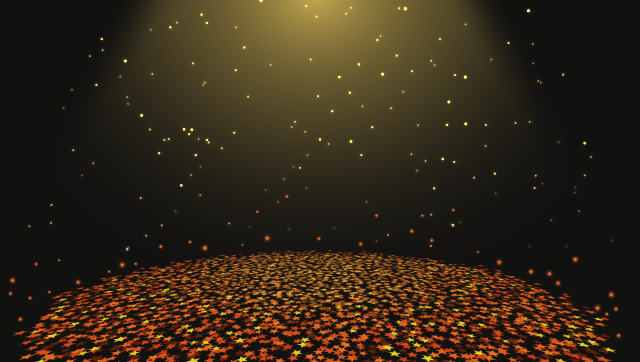
This background is drawn by a Shadertoy shader. Its source:

```glsl
// A golden spotlight falls on a round stage strewn with star confetti.
// The floor is a perspective plane of jittered star cells; the air holds
// hashed sparkles and a ring of soft orange embers around the stage.

const vec2 STAGE_CENTER = vec2(-0.015, 0.04);
const vec2 STAGE_RADII = vec2(0.84, 0.27);
const float HORIZON = 0.5;
const float DEPTH = 0.9;

vec3 hash3(vec2 id) {
    vec3 k = vec3(dot(id, vec2(127.1, 311.7)), dot(id, vec2(269.5, 183.3)), dot(id, vec2(419.2, 371.9)));
    return fract(sin(k) * 43758.5);
}

// Five-pointed star: fold into one arm, then measure to its edge line
float starDistance(vec2 q, float radius, float turn) {
    float arm = 6.28319 / 5.0;
    float angle = mod(atan(q.y, q.x) + turn, arm) - 0.5 * arm;
    vec2 folded = length(q) * vec2(cos(angle), abs(sin(angle)));
    return dot(folded - vec2(radius, 0.0), vec2(0.384, 0.923));
}

// Cone of light, brightest at the top
vec3 spotlight(vec2 p) {
    float reach = length((p - vec2(-0.01, 1.02)) * vec2(0.87, 1.0));
    float glow = 0.72 * exp(-3.1 * reach) * (1.0 - smoothstep(0.3, 0.92, reach));
    float halfWidth = 0.5 + 0.57 * (1.0 - p.y);
    float cone = 1.0 - smoothstep(halfWidth - 0.13, halfWidth + 0.04, abs(p.x + 0.025));
    return vec3(0.067, 0.065, 0.064) + vec3(1.0, 0.85, 0.36) * glow * cone;
}

vec3 starColor(float pick, float shade, float warmth) {
    vec3 color = mix(vec3(0.78, 0.22, 0.07), vec3(0.95, 0.46, 0.13), shade);
    color = mix(color, vec3(0.36, 0.13, 0.05), step(pick, 0.28));
    color = mix(color, vec3(0.9, 0.82, 0.14), step(0.9, pick));
    return mix(color, vec3(1.0, 0.7, 0.23) * (0.55 + 0.5 * shade), 0.75 * warmth);
}

// Two layers of stars lying on the floor plane
vec3 confetti(vec2 p, float pixel, vec3 color) {
    float drop = HORIZON - p.y;
    vec2 ground = vec2(p.x, DEPTH) / drop;
    float blur = 0.7 * pixel / drop;
    for (int layer = 0; layer < 2; layer++) {
        vec2 cell = floor(ground / 0.085 + 0.5 * float(layer));
        for (int k = 0; k < 9; k++) {
            vec2 id = cell + vec2(k % 3 - 1, k / 3 - 1);
            vec3 rnd = hash3(id + 57.0 * float(layer));
            vec3 look = hash3(id + 31.0 + 83.0 * float(layer));
            vec2 center = (id + 0.1 + 0.8 * rnd.xy - 0.5 * float(layer)) * 0.085;

            // Project the star's centre back to test it against the stage
            float centerDrop = DEPTH / center.y;
            vec2 spot = vec2(center.x * centerDrop, HORIZON - centerDrop);
            float rim = length((spot - STAGE_CENTER) / STAGE_RADII);
            float present = step(rim, 1.0 - 0.06 * look.z);

            vec2 lit = (spot - vec2(0.0, 0.23)) / vec2(0.38, 0.1);
            float warmth = exp(-dot(lit, lit));
            float d = starDistance(ground - center, 0.028 + 0.014 * rnd.z, 6.28 * look.x);
            float cover = present * (1.0 - smoothstep(-blur, blur, d));
            color = mix(color, starColor(look.y, look.z, warmth), cover);
        }
    }
    return color;
}

// Small yellow sparkles drifting in the beam
vec3 sparkles(vec2 p, float pixel) {
    vec3 sum = vec3(0.0);
    for (int i = 0; i < 150; i++) {
        vec3 rnd = hash3(vec2(float(i), 7.0));
        float height = 0.31 + 0.69 * rnd.y;
        vec2 pos = vec2((rnd.x - 0.5) * mix(1.75, 1.2, rnd.y), height);
        float radius = mix(0.0014, 0.0022, rnd.y) + 0.0022 * rnd.z * rnd.z;
        float d = length(p - pos);
        float dotMask = 1.0 - smoothstep(radius - 0.5 * pixel, radius + 0.6 * pixel, d);
        vec3 tint = mix(vec3(0.55, 0.5, 0.32), vec3(0.95, 0.82, 0.32), smoothstep(0.0, 0.5, rnd.y));
        sum += tint * (0.45 + 0.55 * rnd.z) * (dotMask + 0.15 * exp(-d * d / 0.00004));
    }
    return sum;
}

// Glowing embers just outside the rim of the stage
vec3 embers(vec2 p) {
    vec3 sum = vec3(0.0);
    for (int i = 0; i < 34; i++) {
        vec3 rnd = hash3(vec2(float(i), 41.0));
        float angle = 3.14159 * (float(i) + rnd.x) / 34.0;
        vec2 rim = STAGE_RADII * vec2(cos(angle), sin(angle));
        vec2 pos = STAGE_CENTER + rim + vec2(0.0, 0.01 + 0.15 * rnd.y * rnd.y);
        float size = 0.003 + 0.004 * rnd.z;
        float d2 = dot(p - pos, p - pos) / (size * size);
        sum += vec3(0.75, 0.3, 0.08) * exp(-d2) + vec3(0.2, 0.15, 0.05) * exp(-4.0 * d2);
    }
    return sum;
}

void mainImage(out vec4 fragColor, in vec2 fragCoord) {
    float pixel = 1.0 / iResolution.y;
    vec2 p = (fragCoord - vec2(0.5 * iResolution.x, 0.0)) * pixel;
    vec3 color = spotlight(p);

    // Extra samples keep the far, flattened stars smooth
    if (p.y < 0.33) {
        vec3 sum = vec3(0.0);
        for (int s = 0; s < 4; s++) {
            vec2 shift = vec2(float(s % 2) - 0.5, float(s) - 1.5) * vec2(0.5, 0.25);
            sum += confetti(p + shift * pixel, pixel, color);
        }
        color = sum / 4.0;
    }

    color += sparkles(p, pixel) + embers(p);
    fragColor = vec4(min(color, 1.0), 1.0);
}
```
